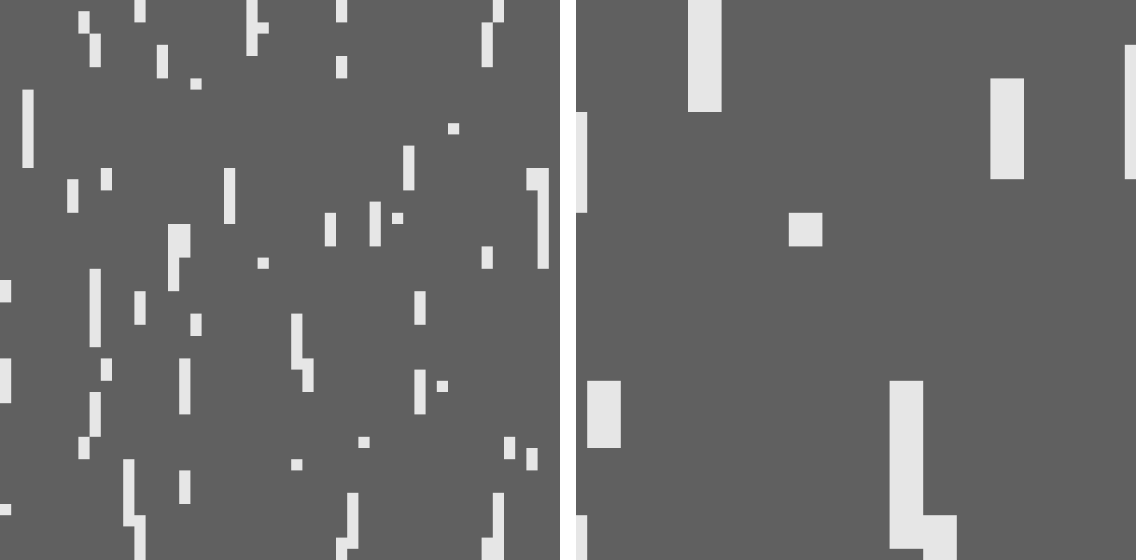
Left, the full canvas; right, a detail of the centre.
This pattern is drawn by a three.js fragment shader. Its source:

```glsl
// Short pale vertical dashes scattered over a flat grey ground.
// Each dash is one cell wide on a 50 x 50 grid; a loop over loose strata
// places them, and a skewed distribution picks their whole-cell lengths.
varying vec2 vUv;

const float GRID = 50.0;      // cells across the canvas
const float STRATA = 7.0;     // strata per side, one dash in each
const float DASHES = STRATA * STRATA;
const float JITTER = 1.35;    // scatter, in strata
const float GOLDEN = 0.618034;
const vec3 GROUND = vec3(0.376);
const vec3 DASH = vec3(0.902);

// Sine-free hash: two values in 0..1
vec2 hash22(vec2 p) {
  vec3 q = fract(vec3(p.xyx) * vec3(0.1031, 0.1030, 0.0973));
  q += dot(q, q.yzx + 33.33);
  return fract((q.xx + q.yz) * q.zy);
}

// Whole number of cells: mostly 1 to 4, seldom up to 9
float dashLength(float u, float scale) {
  float spread = pow(-log(1.0 - u), 0.69);
  return min(1.0 + floor(scale * spread), 9.0);
}

// Shortest offset on a grid that repeats at its borders
vec2 wrapOffset(vec2 d, float period) {
  return mod(d + 0.5 * period, period) - 0.5 * period;
}

// Antialiased coverage of an axis-aligned box
float boxCoverage(vec2 d, vec2 halfSize, vec2 pixel) {
  vec2 edge = clamp((halfSize - abs(d)) / pixel + 0.5, 0.0, 1.0);
  return edge.x * edge.y;
}

// Sum of all dashes, so that touching neighbours join without a seam
float dashField(vec2 p, vec2 pixel, float seed) {
  float cover = 0.0;
  for (float i = 0.0; i < DASHES; i += 1.0) {
    vec2 stratum = vec2(mod(i, STRATA), floor((i + 0.5) / STRATA));
    vec2 jitter = hash22(stratum + seed) * JITTER;
    vec2 cell = floor((stratum + jitter) * GRID / STRATA);
    vec2 size = vec2(1.0, dashLength(fract((i + 0.5) * GOLDEN), 3.0));
    vec2 d = wrapOffset(p - cell - 0.5 * size, GRID);
    cover += boxCoverage(d, 0.5 * size, pixel);
  }
  return min(cover, 1.0);
}

void main() {
  vec2 p = vUv * GRID;
  vec2 pixel = max(fwidth(p), vec2(1e-4));
  gl_FragColor = vec4(mix(GROUND, DASH, dashField(p, pixel, 17.0)), 1.0);
}
```
